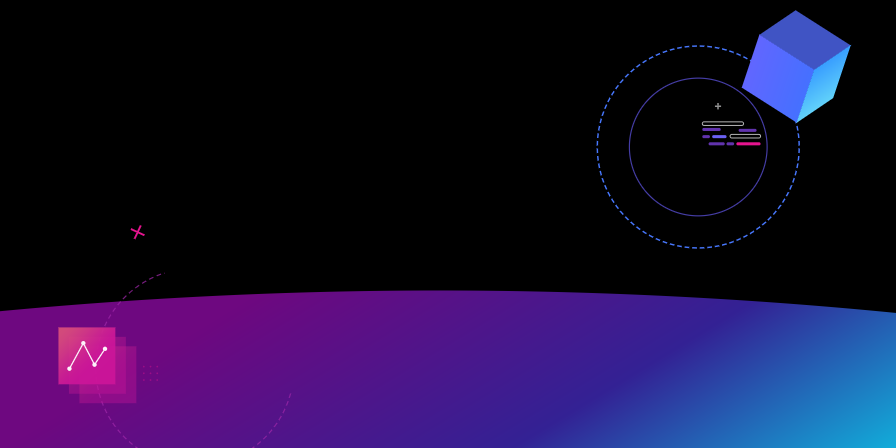
Reproduce this background procedurally as a Shadertoy shader.

```glsl
const float TAU = 6.2831853;
const vec3 PURPLE = vec3(0.43, 0.03, 0.50);
const vec3 INDIGO = vec3(0.20, 0.13, 0.58);
const vec3 CYAN = vec3(0.07, 0.67, 0.85);
const vec3 PINK = vec3(0.90, 0.08, 0.56);
const vec3 VIOLET = vec3(0.38, 0.20, 0.68);
const vec3 BLUE = vec3(0.28, 0.47, 1.00);

// Distance functions
float segment(vec2 p, vec2 a, vec2 b) {
    vec2 ab = b - a;
    return length(p - a - ab * clamp(dot(p - a, ab) / dot(ab, ab), 0.0, 1.0));
}

float box(vec2 p, vec2 halfSize) {
    vec2 d = abs(p) - halfSize;
    return length(max(d, 0.0)) + min(max(d.x, d.y), 0.0);
}

float ring(vec2 p, float radius, float halfWidth) {
    return abs(length(p) - radius) - halfWidth;
}

float dashes(vec2 p, float radius, float count, float duty) {
    float phase = fract(atan(p.y, p.x) / TAU * count);
    return (abs(phase - 0.5) - 0.5 * duty) * TAU * radius / count;
}

float plusSign(vec2 p, float arm, float halfWidth) {
    p = abs(p);
    return box(p.x > p.y ? p : p.yx, vec2(arm, halfWidth));
}

float cross2(vec2 a, vec2 b) {
    return a.x * b.y - a.y * b.x;
}

// Coordinates of p along the two edges of a parallelogram
vec2 faceUv(vec2 p, vec2 a, vec2 b) {
    return vec2(cross2(p, b), cross2(a, p)) / cross2(a, b);
}

float face(vec2 uv, vec2 a, vec2 b) {
    vec2 d = (abs(uv - 0.5) - 0.5) * abs(cross2(a, b)) / vec2(length(b), length(a));
    return max(d.x, d.y);
}

// Blending with edges one pixel wide
float cover(float d, float px) {
    return clamp(0.5 - d / px, 0.0, 1.0);
}

vec3 paint(vec3 base, vec3 ink, float d, float px, float alpha) {
    return mix(base, ink, cover(d, px) * alpha);
}

vec3 hillColor(vec2 p) {
    float t = dot(vec2(p.x, 1.0 - p.y), vec2(0.52, 0.855));
    vec3 c = mix(PURPLE, INDIGO, clamp((t - 0.86) / 0.59, 0.0, 1.0));
    return mix(c, CYAN, clamp((t - 1.45) / 0.44, 0.0, 1.0));
}

vec3 drawCube(vec3 col, vec2 p, float px) {
    vec2 left = vec2(-0.1224, 0.0781);
    vec2 right = vec2(0.0807, 0.0547);
    vec2 down = vec2(-0.0391, -0.1172);
    float overlap = 0.2 * px;
    vec2 uv = faceUv(p, left, right);
    col = paint(col, vec3(0.25, 0.33, 0.77), face(uv, left, right) - overlap, px, 1.0);
    uv = faceUv(p, left, down);
    vec3 side = mix(vec3(0.27, 0.44, 1.0), vec3(0.38, 0.40, 1.0), clamp(uv.x, 0.0, 1.0));
    col = paint(col, side, face(uv, left, down) - overlap, px, 1.0);
    uv = faceUv(p, right, down);
    side = mix(vec3(0.22, 0.62, 1.0), vec3(0.38, 0.82, 0.98), clamp(uv.y, 0.0, 1.0));
    return paint(col, side, face(uv, right, down) - overlap, px, 1.0);
}

// Rounded bar from x0 to x1; p is measured from the panel corner
vec3 bar(vec3 col, vec2 p, float x0, float x1, float y, vec3 ink, float px) {
    float r = 0.0034;
    return paint(col, ink, segment(p, vec2(x0 + r, y), vec2(x1 - r, y)) - r, px, 1.0);
}

vec3 outlineBar(vec3 col, vec2 p, float x0, float x1, float y, float px) {
    float r = 0.004;
    float d = segment(p, vec2(x0 + r, y), vec2(x1 - r, y)) - r;
    return paint(col, vec3(0.85), abs(d) - 0.0011, px, 0.85);
}

vec3 drawPanel(vec3 col, vec2 p, float px) {
    col = outlineBar(col, p, 0.0, 0.092, 0.0, px);
    col = bar(col, p, 0.0, 0.041, -0.013, VIOLET, px);
    col = bar(col, p, 0.081, 0.121, -0.015, VIOLET, px);
    col = bar(col, p, 0.0, 0.017, -0.029, VIOLET, px);
    col = bar(col, p, 0.022, 0.054, -0.029, vec3(0.42, 0.38, 0.95), px);
    col = outlineBar(col, p, 0.062, 0.130, -0.028, px);
    col = bar(col, p, 0.014, 0.050, -0.045, VIOLET, px);
    col = bar(col, p, 0.054, 0.071, -0.045, VIOLET, px);
    col = bar(col, p, 0.076, 0.130, -0.045, PINK, px);
    return paint(col, vec3(0.9), plusSign(p - vec2(0.035, 0.039), 0.0068, 0.0012), px, 0.9);
}

vec3 drawChart(vec3 col, vec2 p, float px) {
    // Translucent cards, back to front
    for (int i = 2; i >= 0; i--) {
        vec2 q = p - vec2(0.194, 0.2057) - float(i) * vec2(0.0234, -0.0211);
        float t = clamp(0.5 + (q.x - q.y) * 3.9, 0.0, 1.0);
        vec3 card = mix(vec3(0.86, 0.32, 0.48), vec3(0.80, 0.08, 0.60), smoothstep(0.0, 0.65, t));
        col = paint(col, card, box(q, vec2(0.0635)), px, i == 0 ? 0.92 : 0.36);
    }
    // Zigzag line with round markers
    vec2 knots[4] = vec2[4](vec2(0.155, 0.177), vec2(0.186, 0.234), vec2(0.211, 0.186), vec2(0.2344, 0.2214));
    float d = 1.0;
    for (int i = 0; i < 4; i++) {
        d = min(d, length(p - knots[i]) - 0.0048);
        if (i > 0) d = min(d, segment(p, knots[i - 1], knots[i]) - 0.0014);
    }
    return paint(col, vec3(1.0), d, px, 0.95);
}

void mainImage(out vec4 fragColor, in vec2 fragCoord) {
    float px = 1.0 / iResolution.y;
    vec2 p = fragCoord * px;

    // Hill
    float hill = length(p - vec2(0.98, -10.0484)) - 10.4;
    vec3 col = paint(vec3(0.0), hillColor(p), hill, px, 1.0);

    // Open dashed arc and dot grid
    vec2 q = p - vec2(0.435, 0.18);
    float arc = max(ring(q, 0.2214, 0.0013), dashes(q, 0.2214, 76.0, 0.55));
    arc = max(arc, -0.485 * length(q) - dot(q, vec2(-0.682, -0.731)));
    col = paint(col, vec3(0.62, 0.15, 0.66), arc, px, 0.75);
    q = p - vec2(0.336, 0.1667);
    vec2 cell = clamp(round(q / 0.015), -1.0, 1.0);
    col = paint(col, PINK, length(q - cell * 0.015) - 0.0018, px, 0.4);

    // Cards and tilted cross
    col = drawChart(col, p, px);
    q = mat2(0.906, 0.423, -0.423, 0.906) * (p - vec2(0.3073, 0.4818));
    col = paint(col, PINK, plusSign(q, 0.0165, 0.0021), px, 1.0);

    // Rings, panel and cube
    q = p - vec2(1.5586, 0.6719);
    col = paint(col, vec3(0.27, 0.24, 0.65), ring(q, 0.1537, 0.0013), px, 1.0);
    float dashed = max(ring(q, 0.2253, 0.0016), dashes(q, 0.2253, 84.0, 0.6));
    col = paint(col, BLUE, dashed, px, 1.0);
    col = drawPanel(col, p - vec2(1.5677, 0.724), px);
    col = drawCube(col, p - vec2(1.8177, 0.8438), px);

    fragColor = vec4(col, 1.0);
}
```
